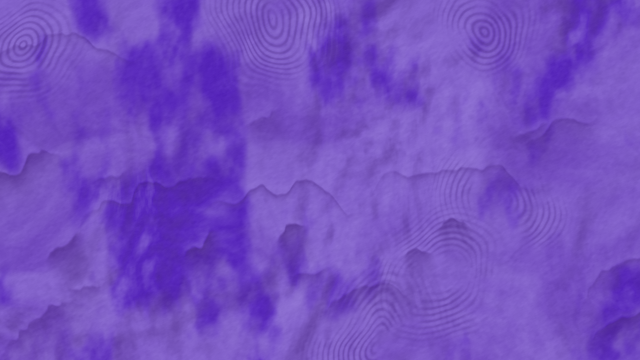
Give the GLSL for this texture, as a Shadertoy shader.

```glsl
// Violet modelling clay with soft dents, shaded ledges, creases and fingerprints.

const vec3 VIOLET = vec3(0.445, 0.292, 0.750);
const vec3 LILAC = vec3(0.512, 0.385, 0.795);
const vec3 INK = vec3(0.315, 0.115, 0.725);
const vec3 SHADOW = vec3(0.315, 0.185, 0.545);
const vec3 PALE = vec3(0.600, 0.500, 0.855);
const float TAU = 6.28318;

float hash(vec2 p) {
    vec3 q = fract(vec3(p.xyx) * 0.1031);
    q += dot(q, q.yzx + 33.33);
    return fract((q.x + q.y) * q.z);
}

float noise(vec2 p) {
    vec2 i = floor(p), f = fract(p);
    f = f * f * f * (f * (f * 6.0 - 15.0) + 10.0);
    float low = mix(hash(i), hash(i + vec2(1, 0)), f.x);
    float high = mix(hash(i + vec2(0, 1)), hash(i + vec2(1, 1)), f.x);
    return mix(low, high, f.y);
}

mat2 rotation(float angle) {
    float c = cos(angle), s = sin(angle);
    return mat2(c, -s, s, c);
}

float fbm(vec2 p, int octaves) {
    float sum = 0.0, weight = 0.5, total = 0.0;
    for (int i = 0; i < octaves; i++) {
        sum += weight * noise(p);
        total += weight;
        weight *= 0.5;
        p = rotation(0.6) * p * 2.03 + 17.3;
    }
    return sum / total;
}

// Soft hand-pressed relief, slightly taller than wide
float relief(vec2 p) {
    vec2 warp = vec2(noise(p * 4.0 + 3.0), noise(p * 4.0 + 41.0)) - 0.5;
    return fbm((p + 0.16 * warp) * vec2(6.5, 4.2) + 9.0, 5);
}

// Ledge with a crisp upper edge: x = shade below it, y = light above it
vec2 ledge(vec2 p, vec2 center, float halfWidth, float angle, float fade, float seed) {
    vec2 q = rotation(angle) * (p - center);
    float u = q.x / halfWidth;
    float edge = halfWidth * 0.38 * (1.0 - u * u);
    edge += (noise(vec2(q.x * 16.0, seed)) - 0.5) * 0.055;
    edge += (noise(vec2(q.x * 55.0, seed + 5.0)) - 0.5) * 0.012;
    float below = edge - q.y;
    float span = 1.0 - smoothstep(0.35, 1.0, abs(u));
    float shade = smoothstep(-0.003, 0.007, below) * exp(-max(below, 0.0) / fade);
    float rim = smoothstep(0.004, -0.008, below) * exp(min(below, 0.0) / 0.022);
    return vec2(shade, rim) * span;
}

// Fingerprint whorl: x = signed ridges, y = coverage
vec2 fingerprint(vec2 p, vec2 center, float radius, float angle, float seed) {
    vec2 q = rotation(angle) * (p - center);
    q += 0.045 * (vec2(noise(p * 8.0 + seed), noise(p * 8.0 - seed)) - 0.5);
    float r = length(q * vec2(1.0, 0.72));
    float ridges = sin(TAU * 66.0 * r + 1.2 * noise(p * 30.0 + seed));
    float cover = 1.0 - smoothstep(radius * 0.35, radius, length(q));
    cover *= smoothstep(0.28, 0.62, fbm(p * 8.0 + seed * 3.0, 3));
    return vec2(ridges * cover, cover);
}

void mainImage(out vec4 fragColor, in vec2 fragCoord) {
    vec2 p = fragCoord / iResolution.y;

    // Pigment: cloudy violet and lilac, streaked by kneading
    float cloud = fbm(p * vec2(3.0, 4.5) + 2.0 * noise(p * 2.5), 5);
    vec3 color = mix(VIOLET, LILAC, smoothstep(0.3, 0.68, cloud));
    float stainArea = exp(-dot((p - vec2(0.42, 0.46)) * vec2(3.0, 2.4), (p - vec2(0.42, 0.46)) * vec2(3.0, 2.4)));
    float stain = fbm(p * vec2(8.0, 5.0) + 61.0, 4) + 0.30 * stainArea;
    color = mix(color, INK, 0.85 * smoothstep(0.56, 0.86, stain));

    // Broad light from the upper left
    vec2 toLight = vec2(-0.010, 0.012);
    float slope = relief(p - toLight) - relief(p + toLight);
    float roughness = 0.45 + 0.75 * smoothstep(0.35, 0.65, noise(p * 3.0 + 7.0));
    slope *= roughness;
    color = mix(color, PALE, clamp(slope * 2.2, 0.0, 0.5));
    color = mix(color, SHADOW, clamp(-slope * 2.2, 0.0, 0.45));

    // Ledges of torn clay, crowded to the left, then thin creases
    for (int i = 0; i < 20; i++) {
        float id = float(i);
        float a = hash(vec2(id, 3.0)), b = hash(vec2(id, 11.0)), c = hash(vec2(id, 23.0));
        bool crease = i > 14;
        vec2 center = vec2(1.8 * pow(fract(id * 0.618 + 0.1 * a), 1.3), 0.06 + 0.78 * b);
        float halfWidth = crease ? 0.18 + 0.14 * c : 0.05 + 0.13 * c * c;
        float fade = crease ? 0.010 : 0.025 + 0.035 * a;
        vec2 mark = ledge(p, center, halfWidth, 0.75 * a - 0.15, fade, id * 7.0);
        float strength = 0.35 + 0.45 * hash(vec2(id, 37.0));
        color = mix(color, SHADOW, strength * mark.x);
        color = mix(color, PALE, 0.28 * mark.y);
    }

    // Fingerprints along the top and at the lower right
    for (int i = 0; i < 6; i++) {
        float id = float(i);
        float a = hash(vec2(id, 51.0)), b = hash(vec2(id, 67.0));
        vec2 center = i < 3 ? vec2(0.06 + 0.64 * id + 0.08 * a, 0.87 + 0.1 * b)
                            : vec2(1.40 - 0.17 * (id - 3.0), 0.42 - 0.20 * (id - 3.0) + 0.06 * b);
        vec2 print = fingerprint(p, center, 0.17 + 0.09 * a, 2.0 * b - 1.0, id * 13.0);
        color = mix(color, SHADOW, 0.30 * max(-print.x, 0.0) + 0.07 * print.y);
        color = mix(color, PALE, 0.22 * max(print.x, 0.0));
    }

    // Fine skin texture
    float skin = fbm(rotation(0.5) * p * vec2(70.0, 130.0), 3) - 0.5;
    color += 0.045 * skin;
    fragColor = vec4(clamp(color, 0.0, 1.0), 1.0);
}
```
